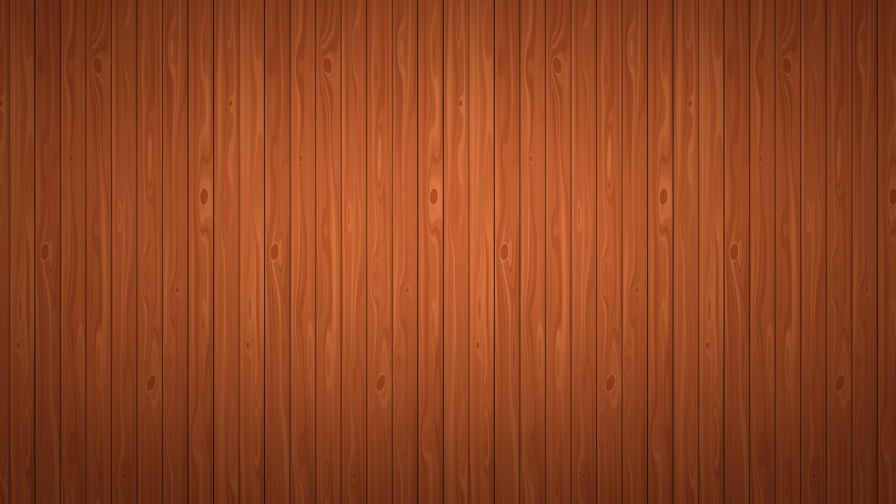
This texture is drawn by a Shadertoy shader. Its source:

```glsl
// Vertical timber planks with flame grain and oval knots under a soft spotlight.
// A set of nine planks repeats across the canvas; the grain is noise drawn along
// a phase that bulges around flames and knots.

const float PLANKS = 35.1;       // planks across the canvas
const float SET_SIZE = 9.0;      // planks in one repeating set
const float FIRST_GAP = 0.0104;  // canvas x of the first gap
const float PLANK_LENGTH = 19.75; // canvas height in plank widths
const int SAMPLES = 3;           // sideways samples per pixel

const vec3 WOOD = vec3(0.745, 0.367, 0.185);
const vec3 PALE_GRAIN = vec3(0.87, 0.50, 0.28);
const vec3 DARK_GRAIN = vec3(0.61, 0.26, 0.11);
const vec3 KNOT_CORE = vec3(0.63, 0.27, 0.12);
const vec3 GAP = vec3(0.22, 0.085, 0.04);

float hash(vec2 p) {
    vec3 q = fract(p.xyx * 0.1031);
    q += dot(q, q.yzx + 33.33);
    return fract((q.x + q.y) * q.z);
}

float noise(vec2 p) {
    vec2 cell = floor(p), f = fract(p);
    f = f * f * (3.0 - 2.0 * f);
    float low = mix(hash(cell), hash(cell + vec2(1, 0)), f.x);
    float high = mix(hash(cell + vec2(0, 1)), hash(cell + vec2(1, 1)), f.x);
    return mix(low, high, f.y);
}

// Gaussian bulge that bends grain lines into nested ovals
float bulge(vec2 offset, vec2 radius) {
    vec2 q = offset / radius;
    return exp(-dot(q, q));
}

// Knots climb from plank to plank in even steps
vec2 knotCentre(float id) {
    float height = fract(0.315 + 0.185 * id);
    return vec2(0.35 + 0.04 * id, height * PLANK_LENGTH);
}

float knotScale(float id) {
    return mix(0.38, 0.9, mod(id, 2.0));
}

// Sideways grain coordinate: straight lines, wavering, pushed by flames
float grainPhase(vec2 p, float id) {
    float waver = noise(vec2(id * 17.0 + p.x * 1.5, p.y * 0.25)) - 0.5;
    float phase = p.x * 9.0 + 1.6 * waver;
    for (int i = 0; i < 6; i++) {
        vec2 seed = vec2(id + 3.0, float(i) + 11.0);
        float a = hash(seed), b = hash(seed + 41.0), c = hash(seed + 83.0);
        vec2 centre = vec2(0.15 + 0.7 * a, (float(i) + b) * PLANK_LENGTH / 6.0);
        vec2 radius = vec2(0.10 + 0.12 * c, 0.6 + 1.4 * a);
        phase += (2.0 + 2.5 * b) * bulge(p - centre, radius);
    }
    float scale = knotScale(id);
    return phase + 5.0 * scale * bulge(p - knotCentre(id), vec2(0.30, 1.2) * scale);
}

vec3 addGrain(vec3 colour, vec2 p, float id) {
    float phase = grainPhase(p, id);
    float line = noise(vec2(phase * 1.25, id * 31.0 + p.y * 0.12));
    float streak = noise(vec2(p.x * 16.0 + id * 29.0, p.y * 0.25)) - 0.5;
    colour = mix(colour, PALE_GRAIN, 0.5 * smoothstep(0.6, 0.9, line));
    colour = mix(colour, DARK_GRAIN, 0.45 * (1.0 - smoothstep(0.1, 0.4, line)));
    return colour * (1.0 + 0.07 * streak);
}

// Oval heart inside a thin pale rim, leaning a little
vec3 addKnot(vec3 colour, vec2 p, float id, float pixel) {
    vec2 q = p - knotCentre(id);
    q.x -= q.y * 0.4 * (hash(vec2(id, 5.0)) - 0.3);
    float scale = knotScale(id);
    float r = length(q / (vec2(0.17, 0.34) * scale));
    float soft = 0.08 + pixel / (0.17 * scale);
    float rim = 1.0 - smoothstep(0.06, 0.06 + soft, abs(r - 1.2));
    float core = 1.0 - smoothstep(1.0 - 0.5 * soft, 1.0 + 0.5 * soft, r);
    colour = mix(colour, PALE_GRAIN, 0.4 * rim);
    return mix(colour, KNOT_CORE, 0.75 * core);
}

// Thin gap with a faint shadow and a lit edge on its right
vec3 addGap(vec3 colour, float x, float pixel) {
    float edge = x - round(x);
    float depth = mix(0.4, 0.9, hash(vec2(mod(round(x), SET_SIZE), 71.0)));
    float gap = clamp((0.021 - abs(edge)) / pixel + 0.5, 0.0, 1.0);
    float lit = bulge(vec2(edge - 0.08, 0.0), vec2(0.035, 1.0));
    colour *= 1.0 - 0.12 * depth * exp(-abs(edge) * 20.0);
    colour = mix(colour, PALE_GRAIN, 0.2 * lit);
    return mix(colour, GAP, depth * gap);
}

vec3 plankColour(float x, float y, float pixel) {
    float id = mod(floor(x), SET_SIZE);
    vec2 p = vec2(fract(x), y * PLANK_LENGTH);
    vec3 colour = WOOD * (0.98 + 0.04 * hash(vec2(id, 19.0)));
    colour = addGrain(colour, p, id);
    colour = addKnot(colour, p, id, pixel);
    return addGap(colour, x, pixel);
}

// Spotlight above the middle; green and blue fade faster than red
vec3 spotlight(vec2 uv) {
    float reach = length(uv - vec2(0.5, 0.57));
    float light = mix(1.04, 0.47, smoothstep(0.02, 0.82, reach));
    return pow(vec3(light), vec3(1.0, 1.22, 1.45));
}

void mainImage(out vec4 fragColor, in vec2 fragCoord) {
    vec2 uv = fragCoord / iResolution.xy;
    float x = (uv.x - FIRST_GAP) * PLANKS;
    float pixel = PLANKS / iResolution.x;
    float slice = pixel / float(SAMPLES);

    vec3 colour = vec3(0.0);
    for (int i = 0; i < SAMPLES; i++) {
        float shift = (float(i) + 0.5) * slice - 0.5 * pixel;
        colour += plankColour(x + shift, uv.y, slice);
    }
    fragColor = vec4(colour / float(SAMPLES) * spotlight(uv), 1.0);
}
```
